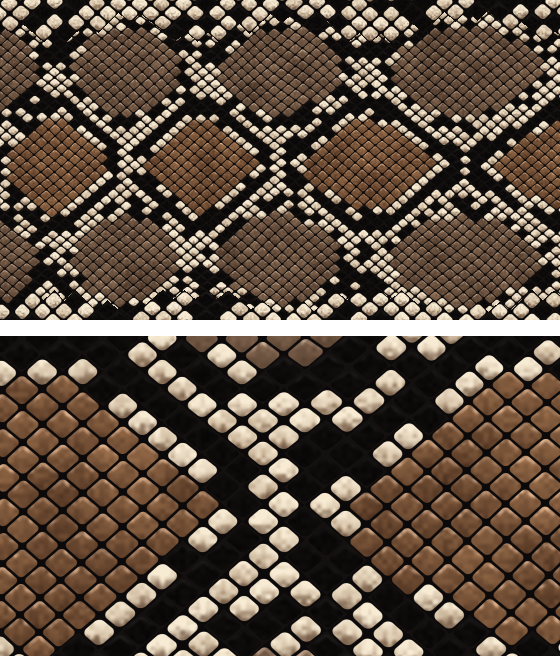
Top: the whole. Bottom: its middle third, enlarged.
Reproduce this texture procedurally as a Shadertoy shader.

```glsl
// Python skin: rows of tan diamond saddles edged with cream scales on black.
#define SCALE_PITCH vec2(0.042, 0.036)
#define BORDER_PITCH vec2(0.068, 0.062)
#define SPINE_Y 0.485
#define SADDLE_SIZE vec2(0.41, 0.158)
#define FLANK_SIZE vec2(0.39, 0.145)
#define CHEVRON_SIZE vec2(0.50, 0.24)
#define FLANK_OFFSET 0.295
#define WOBBLE 0.014

const vec3 BLACK = vec3(0.045, 0.037, 0.035);
const vec3 UMBER = vec3(0.25, 0.17, 0.12);
const vec3 TAN   = vec3(0.59, 0.47, 0.36);
const vec3 SAND  = vec3(0.70, 0.60, 0.48);
const vec3 CREAM = vec3(0.97, 0.92, 0.83);

float hash(vec2 p) {
    vec3 q = fract(vec3(p.xyx) * 0.1031);
    q += dot(q, q.yzx + 33.33);
    return fract((q.x + q.y) * q.z);
}

float noise(vec2 p) {
    vec2 i = floor(p), f = fract(p);
    f = f * f * (3.0 - 2.0 * f);
    return mix(mix(hash(i), hash(i + vec2(1, 0)), f.x),
               mix(hash(i + vec2(0, 1)), hash(i + vec2(1, 1)), f.x), f.y);
}

// Superellipse norm: 1 on the outline, k = 1 is a sharp diamond
float superNorm(vec2 p, vec2 size, float k) {
    vec2 q = pow(abs(p) / size + 1e-4, vec2(k));
    return pow(q.x + q.y, 1.0 / k);
}

// Pattern phase along the body; the repeats widen to the right
float bodyPhase(float x) { return -0.411 + x * (2.46 - 0.31 * x); }

float borderStart(float phase) { return 0.41 - 0.03 * cos(6.2832 * phase); }

// Staggered diamond lattice: cell index, and its centre
vec2 lattice(vec2 p, vec2 pitch) {
    vec2 q = p / pitch;
    return vec2(q.x + q.y, q.x - q.y);
}

vec2 latticeCentre(vec2 cell, vec2 pitch) {
    vec2 c = cell + 0.5;
    return 0.5 * vec2(c.x + c.y, c.x - c.y) * pitch;
}

// Kind of the scale at c: 0 black, 1 tan saddle, 2 tan flank, 3 cream
int scaleKind(vec2 c, float rnd) {
    float phase = bodyPhase(c.x), v = abs(c.y - SPINE_Y);
    float du = fract(phase + 0.5) - 0.5, dh = fract(phase) - 0.5;
    float saddle = superNorm(vec2(du, v), SADDLE_SIZE, 1.25);
    vec2 flankPos = vec2(dh, v - FLANK_OFFSET);
    float flank = superNorm(flankPos, FLANK_SIZE, 1.7);
    float chevron = superNorm(flankPos, CHEVRON_SIZE, 1.4);
    float rosette = length(vec2(du * 0.5, v - 0.243));

    if (saddle < 0.92) return 1;
    if (flank < 0.95) return 2;
    float creamChance = 0.0;
    if (v > 0.30) creamChance = 0.2;
    if (saddle < 1.09) creamChance = 0.8;
    if (chevron < 1.0 && v < 0.34) creamChance = chevron > 0.85 ? 0.92 : 0.48;
    if (flank < 1.12 && v > FLANK_OFFSET) creamChance = 0.5;
    if (rosette < 0.042) creamChance = 0.85;
    if (abs(dh) < 0.03 && v < 0.07) creamChance = 0.85;
    if (v > borderStart(phase)) creamChance = 0.70;
    return rnd < creamChance ? 3 : 0;
}

void mainImage(out vec4 fragColor, in vec2 fragCoord) {
    vec2 uv = fragCoord / iResolution.y;
    vec2 p = uv + WOBBLE * (vec2(noise(uv * 6.0), noise(uv * 6.0 + 40.0)) - 0.5);

    // Large scales on both borders, small ones elsewhere
    vec2 pitch = BORDER_PITCH;
    vec2 centre = latticeCentre(floor(lattice(p, pitch)), pitch);
    if (abs(centre.y - SPINE_Y) < borderStart(bodyPhase(centre.x)) + 0.015) pitch = SCALE_PITCH;
    vec2 grid = lattice(p, pitch), cell = floor(grid), f = grid - cell - 0.5;
    centre = latticeCentre(cell, pitch);
    float rnd = hash(cell + 7.0), tint = hash(cell + 91.0);
    int kind = scaleKind(centre, rnd);

    // Rounded scale outline
    float gap = kind == 3 ? 0.07 : 0.05;
    float radius = kind == 3 ? 0.24 : 0.18;
    vec2 q = abs(f) - 0.5 + gap + radius;
    float d = length(max(q, 0.0)) + min(max(q.x, q.y), 0.0) - radius;
    float aa = 0.7 * length(1.0 / pitch) / iResolution.y;
    float mask = 1.0 - smoothstep(-aa, aa, d);

    // Surface wear, and light falling from above
    float up = f.x - f.y;
    float grain = noise(uv * 190.0);
    float wear = noise(uv * 14.0 + 20.0);
    float rim = smoothstep(-0.2, -0.06, d) * smoothstep(0.0, 0.5, up);

    vec3 skin = BLACK * (0.6 + 0.8 * grain) + 0.06 * rim * wear;
    if (kind == 1 || kind == 2) {
        float tone = 0.12 + 0.32 * grain + 0.3 * wear + 0.2 * tint + 0.22 * up;
        skin = mix(UMBER, TAN, clamp(tone, 0.0, 1.0));
        skin *= kind == 1 ? vec3(1.08, 0.98, 0.87) : vec3(0.96, 0.96, 0.98);
        skin += rim * grain * 0.28;
    } else if (kind == 3) {
        float tone = 0.25 + 0.55 * grain + 0.35 * tint + 0.5 * up;
        skin = mix(SAND, CREAM, clamp(tone, 0.0, 1.0));
        float stain = smoothstep(0.1, -0.7, up + 0.5 * grain - 0.3 * wear);
        skin = mix(skin, UMBER * 1.3, 0.6 * stain);
    }
    vec3 groove = BLACK * (kind == 0 ? 1.7 : 1.0);
    fragColor = vec4(mix(groove, skin, mask), 1.0);
}
```
